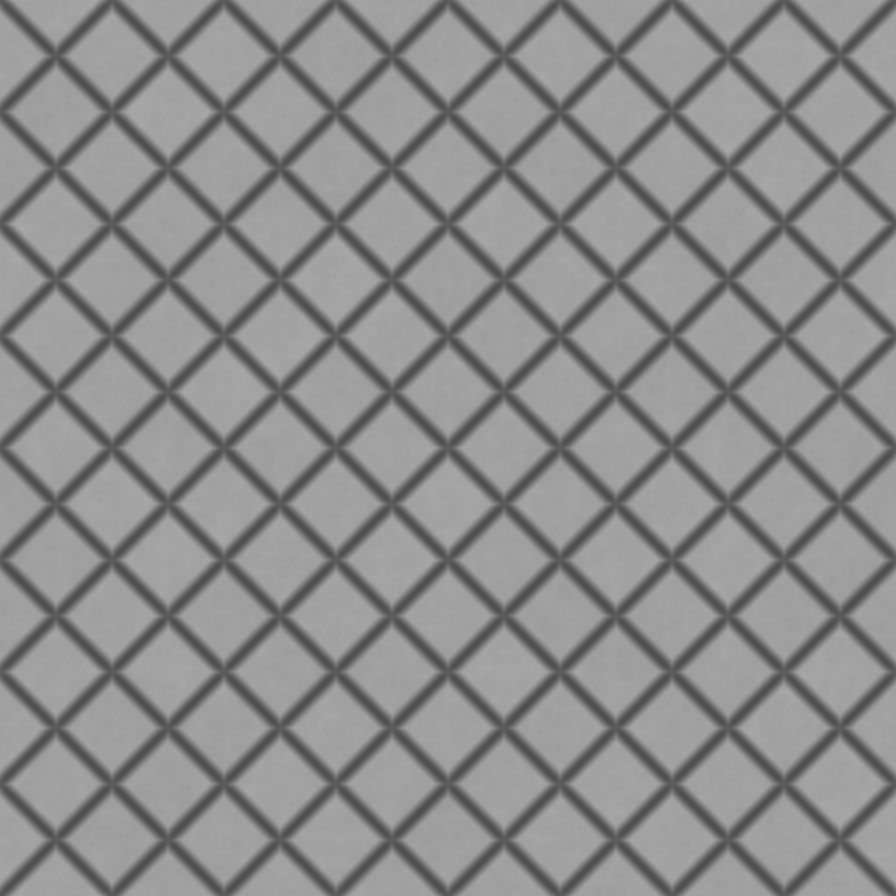
Reproduce this pattern procedurally as a Shadertoy shader.

```glsl
// Soft dark diagonal grooves crossing into a grid of pale grey diamonds.
// Distances to two families of diagonals shade the grooves; wrapping
// cellular noise and layered sines add a faint mottle to the faces.

const float TAU = 6.2831853;
const float REPEATS = 8.0;
const float GROOVE_REACH = 0.143;   // half width, as a share of line spacing
const vec3 FACE_COLOR = vec3(0.634);
const vec3 GROOVE_COLOR = vec3(0.308);

vec2 hash2(vec2 p) {
    vec3 q = fract(vec3(p.xyx) * vec3(0.1031, 0.1030, 0.0973));
    q += dot(q, q.yzx + 33.33);
    return fract((q.xx + q.yz) * q.zy);
}

// Distance to the nearest scattered point; wraps after `cells` cells.
float cellular(vec2 uv, float cells) {
    vec2 p = uv * cells;
    vec2 base = floor(p);
    float nearest = 2.0;
    for (int y = -1; y <= 1; y++) {
        for (int x = -1; x <= 1; x++) {
            vec2 cell = base + vec2(x, y);
            vec2 point = cell + hash2(mod(cell, cells));
            nearest = min(nearest, length(point - p));
        }
    }
    return nearest;
}

// Broad cloudy variation from sines with whole periods.
float clouds(vec2 uv) {
    vec2 p = uv * TAU;
    float broad = sin(3.0 * p.x + 2.0 * p.y + 1.5 * sin(4.0 * p.y));
    float fine = sin(11.0 * p.x - 7.0 * p.y + 2.0 * sin(5.0 * p.x));
    return 0.6 * broad + 0.4 * fine;
}

// Distance from each coordinate to its nearest whole number.
vec2 lineDistance(vec2 p) {
    return abs(fract(p + 0.5) - 0.5);
}

// 0 in the middle of a groove, 1 on the faces.
float grooveProfile(float dist, float reach) {
    return smoothstep(0.0, reach, dist);
}

void mainImage(out vec4 fragColor, in vec2 fragCoord) {
    vec2 uv = fragCoord / iResolution.xy;
    vec2 grid = uv * REPEATS;
    vec2 diagonal = vec2(grid.x + grid.y, grid.x - grid.y);

    // Groove shading, never narrower than a pixel
    float pixel = 2.0 * REPEATS / min(iResolution.x, iResolution.y);
    float reach = max(GROOVE_REACH, pixel);
    vec2 dist = lineDistance(diagonal);
    float face = grooveProfile(min(dist.x, dist.y), reach);
    float crossing = 1.0 - grooveProfile(max(dist.x, dist.y), reach);

    // Faint differences between diamonds and within them
    vec2 diamond = mod(floor(diagonal), REPEATS);
    float tint = 0.010 * (hash2(diamond + 5.0).x - 0.5);
    float mottle = 0.006 * clouds(uv)
                 + 0.020 * (cellular(uv, 44.0) - 0.5)
                 + 0.016 * (cellular(uv, 110.0) - 0.5);

    vec3 color = mix(GROOVE_COLOR, FACE_COLOR, face);
    color += 0.045 * crossing;
    color += (tint + mottle) * mix(0.4, 1.0, face);
    fragColor = vec4(color, 1.0);
}
```
